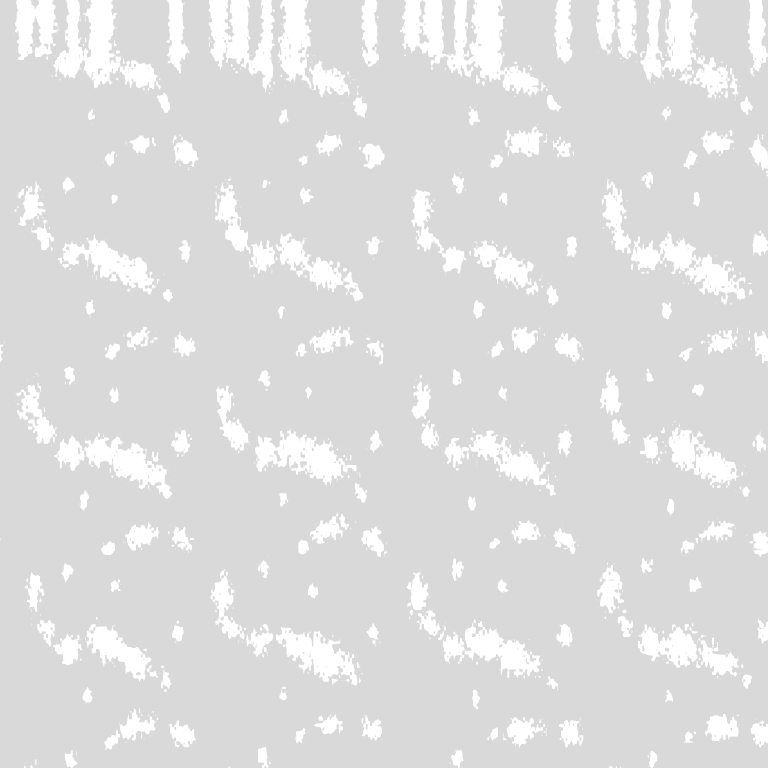
Write a Shadertoy shader that draws this pattern.

```glsl
// Grainy white flecks repeating about four by four on pale grey, smeared into streaks along the top.

float hash(vec2 p) {
    vec3 q = fract(vec3(p.xyx) * 0.1031);
    q += dot(q, q.yzx + 33.33);
    return fract((q.x + q.y) * q.z);
}

float valueNoise(vec2 p) {
    vec2 i = floor(p), f = fract(p);
    f = f * f * (3.0 - 2.0 * f);
    return mix(mix(hash(i), hash(i + vec2(1, 0)), f.x),
               mix(hash(i + vec2(0, 1)), hash(i + vec2(1, 1)), f.x), f.y);
}

// Sheared ellipse in every cell, with its own shift and size in each repeat
float fleck(vec2 p, vec2 center, vec2 radius, float slope) {
    vec2 q = p - center;
    vec2 id = round(q);
    vec2 seed = id + center * 57.0 + 20.0;
    q -= id + 0.035 * (vec2(hash(seed), hash(seed + 7.3)) - 0.5);
    q.y -= slope * q.x;
    return 1.0 - length(q / radius) / mix(0.8, 1.15, hash(seed + 3.7));
}

// Vertical band from the top edge, repeated across, with a ragged lower end
float streak(vec2 p, float x, float halfWidth, float end) {
    float q = p.x - x;
    float id = round(q);
    end += 0.08 * (hash(vec2(id + 9.0, x * 91.0)) - 0.5);
    return 1.0 - length(vec2((q - id) / halfWidth, max(p.y - end + 0.1, 0.0) / 0.1));
}

void mainImage(out vec4 fragColor, in vec2 fragCoord) {
    vec2 uv = fragCoord / iResolution.xy;
    vec2 p = vec2(uv.x, 1.0 - uv.y) * 3.97;

    // Curved trail
    float field = fleck(p, vec2(0.17, 0.075), vec2(0.045, 0.09), 0.0);
    field = max(field, fleck(p, vec2(0.22, 0.24), vec2(0.05, 0.06), 0.4));
    field = max(field, fleck(p, vec2(0.36, 0.33), vec2(0.055, 0.065), 0.0));
    field = max(field, fleck(p, vec2(0.52, 0.32), vec2(0.085, 0.075), 0.2));
    field = max(field, fleck(p, vec2(0.68, 0.40), vec2(0.12, 0.07), 0.35));

    // Scattered small flecks
    field = max(field, fleck(p, vec2(0.85, 0.53), vec2(0.025, 0.035), 0.5));
    field = max(field, fleck(p, vec2(0.455, 0.60), vec2(0.02, 0.035), 0.0));
    field = max(field, fleck(p, vec2(0.71, 0.755), vec2(0.075, 0.05), -0.15));
    field = max(field, fleck(p, vec2(0.56, 0.82), vec2(0.03, 0.03), -0.3));
    field = max(field, fleck(p, vec2(0.94, 0.79), vec2(0.05, 0.055), 0.4));
    field = max(field, fleck(p, vec2(0.94, 0.28), vec2(0.03, 0.045), 0.0));
    field = max(field, fleck(p, vec2(0.595, 0.035), vec2(0.022, 0.03), 0.0));
    field = max(field, fleck(p, vec2(0.36, 0.94), vec2(0.025, 0.035), 0.0));

    // Streaks replace the flecks at the top edge
    field -= 3.0 * (1.0 - smoothstep(0.1, 0.25, p.y));
    field = max(field, streak(p, 0.13, 0.042, 0.30));
    field = max(field, streak(p, 0.24, 0.045, 0.30));
    field = max(field, streak(p, 0.38, 0.028, 0.42));
    field = max(field, streak(p, 0.52, 0.065, 0.40));
    field = max(field, streak(p, 0.91, 0.035, 0.30));

    // Upright grain roughens the outlines, less so near the top
    float grain = 1.1 * (valueNoise(p * vec2(86, 56)) - 0.5)
                + 0.8 * (valueNoise(p * vec2(26, 14) + 40.0) - 0.5);
    field += grain * mix(0.5, 1.0, smoothstep(0.0, 0.3, p.y));

    float edge = clamp(fwidth(field), 0.001, 0.3);
    float white = clamp(field / edge + 0.5, 0.0, 1.0);
    fragColor = vec4(vec3(mix(0.85, 1.0, white)), 1.0);
}
```
